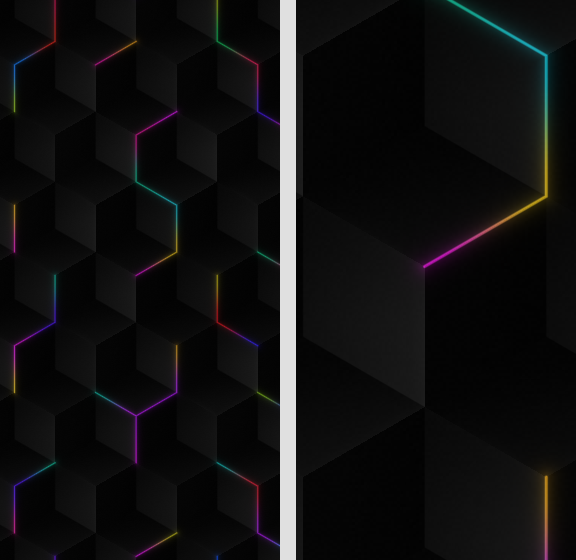
Left: the whole. Right: its middle third, enlarged.
Give the GLSL for this background, as a Shadertoy shader.

```glsl
const float ROOT3 = 1.7320508;

float hash(vec2 p) {
    return fract(sin(dot(p, vec2(127.1, 311.7))) * 43758.5453);
}

// Centre of the pointy-top hexagon holding p; half its width is 1
vec2 hexCentre(vec2 p) {
    vec2 pitch = vec2(2.0, 2.0 * ROOT3);
    vec2 a = round(p / pitch) * pitch;
    vec2 b = (floor(p / pitch) + 0.5) * pitch;
    return dot(p - a, p - a) < dot(p - b, p - b) ? a : b;
}

vec2 corner(int k) {
    float angle = radians(30.0 + 60.0 * float(k));
    return 2.0 / ROOT3 * vec2(cos(angle), sin(angle));
}

// Residue rules light up a sparse set of edges that join into chains
bool isLit(vec2 a, vec2 b) {
    vec2 mid = 0.5 * (a + b);
    if (abs(a.x - b.x) < 0.1) {
        int col = int(round(mid.x)) + 60;
        int row = int(round(mid.y / ROOT3)) + 4;
        if (row % 2 == 0) return col % 4 == 1 + row % 4;
        return col % (abs(row - 8) < 2 ? 4 : 6) == 0;
    }
    int col = int(floor(mid.x)) + 60;
    int row = int(floor(mid.y / ROOT3)) + 10;
    if (col == 62 && row % 5 == 0) return true;
    if (row % 2 == 0) return (col + (row == 12 ? 2 : 0)) % 5 == 0;
    return col > 60 && col % 3 == 0;
}

// Neon hue chosen at each vertex
vec3 neon(vec2 vertex) {
    float hue = hash(round(vertex * vec2(1.0, ROOT3)) + 3.0);
    vec3 c = clamp(abs(mod(hue * 6.0 + vec3(0.0, 4.0, 2.0), 6.0) - 3.0) - 1.0, 0.0, 1.0);
    return mix(c, vec3(0.25, 0.4, 0.4), 0.2) * vec3(0.85, 0.7, 0.9);
}

void mainImage(out vec4 fragColor, in vec2 fragCoord) {
    // Canvas width units, y down from the top
    vec2 uv = vec2(fragCoord.x, iResolution.y - fragCoord.y) / iResolution.x;
    vec2 p = uv * 6.906 - vec2(0.36, 0.444);
    float px = 6.906 / iResolution.x;
    vec2 centre = hexCentre(p);
    vec2 d = p - centre;

    // Three cube faces: black left, lit right, dim bottom
    float left = 0.010 + 0.008 * smoothstep(0.3, -1.0, d.x);
    float right = (0.052 + 0.038 * d.x) * mix(0.65, 1.0, smoothstep(-1.1, 0.0, d.y));
    float bottom = 0.016 + 0.030 * smoothstep(0.1, 1.1, d.y + 0.25 * d.x);
    float shade = mix(left, right, smoothstep(-px, px, d.x));
    shade = mix(shade, bottom, smoothstep(-px, px, d.y - abs(d.x) / ROOT3));

    // Faint rim, uneven cells and fine grain
    float rim = 1.0 - max(abs(d.x), 0.5 * abs(d.x) + 0.5 * ROOT3 * abs(d.y));
    shade += 0.014 * exp(-rim * 18.0) * smoothstep(-0.5, 0.8, d.x + d.y);
    shade *= 0.8 + 0.35 * hash(round(centre * vec2(1.0, 1.0 / ROOT3)));
    shade += 0.006 * (hash(floor(p * 40.0)) - 0.5);
    vec3 color = vec3(shade);

    // Neon on the six sides and the six edges leaving the corners
    vec3 light = vec3(0.0);
    for (int k = 0; k < 12; k++) {
        vec2 a = corner(k % 6);
        vec2 b = k < 6 ? corner((k + 1) % 6) : 2.0 * a;
        if (!isLit(centre + a, centre + b)) continue;
        float t = clamp(dot(d - a, b - a) / dot(b - a, b - a), 0.0, 1.0);
        float dist = length(d - mix(a, b, t));
        float core = 1.0 - smoothstep(0.012 - px, 0.012 + px, dist);
        float glow = 0.30 * exp(-dist * 17.0);
        vec3 tint = mix(neon(centre + a), neon(centre + b), smoothstep(0.1, 0.9, t));
        light = max(light, tint * (0.65 * core + glow));
    }
    fragColor = vec4(color + light, 1.0);
}
```
